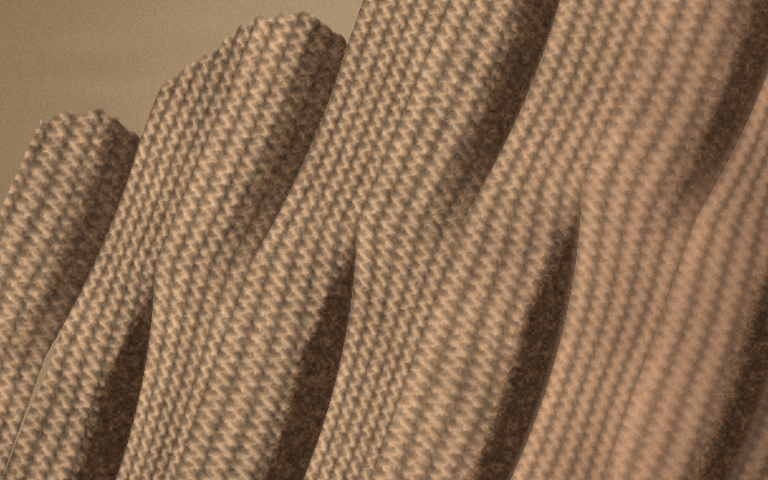
This texture is drawn by a WebGL 2 fragment shader. Its source:

```glsl
#version 300 es
precision highp float;
uniform vec2 u_resolution;
out vec4 fragColor;

// Fold edges (x, top y): even entries are lower slits, odd ones upper flaps
const vec2 FOLDS[9] = vec2[9](
  vec2(-0.10, 0.40), vec2(0.292, 0.708), vec2(0.323, 0.448),
  vec2(0.725, 0.912), vec2(0.744, 0.531), vec2(1.167, 1.0),
  vec2(1.212, 0.615), vec2(1.65, 1.0), vec2(1.68, 0.62));

float hash(vec2 p) {
  vec3 q = fract(vec3(p.xyx) * 0.1031);
  q += dot(q, q.yzx + 33.33);
  return fract((q.x + q.y) * q.z);
}

float noise(vec2 p) {
  vec2 i = floor(p), f = fract(p);
  f = f * f * (3.0 - 2.0 * f);
  return mix(mix(hash(i), hash(i + vec2(1, 0)), f.x),
             mix(hash(i + vec2(0, 1)), hash(i + vec2(1, 1)), f.x), f.y);
}

// Horizontal position of a fold edge at height y
float edgeX(int i, float y) {
  float s = y - FOLDS[i].y;
  if (i % 2 == 0) return FOLDS[i].x + (s > 0.0 ? 0.42 * s : 0.02 * s - 0.36 * s * s);
  float bend = clamp(s, -0.45, 0.0);
  return FOLDS[i].x + 0.28 * bend - 0.35 * bend * bend + 0.36 * (s - bend);
}

// Cut top outline of the two leftmost pieces
float cutTop(float x, bool first) {
  if (first) return min(min(0.55 + 2.3 * x, 0.73 + 0.2 * x), 0.77 - 0.75 * (x - 0.208));
  return min(min(0.76 + 2.5 * (x - 0.31), 0.81 + 0.75 * (x - 0.33)),
             min(0.88 + 0.15 * x, 0.977 - 0.9 * (x - 0.65)));
}

void main() {
  vec2 p = gl_FragCoord.xy / u_resolution.y;
  p.x *= 1.6 * u_resolution.y / u_resolution.x;
  float blur = smoothstep(0.75, 1.6, p.x + 0.25 * (0.5 - p.y));
  float soft = mix(0.004, 0.022, blur);

  // Find the pair of edges around this point
  int lobe = 0;
  for (int i = 1; i < 8; i++) if (p.x > edgeX(i, p.y)) lobe = i;
  float left = edgeX(lobe, p.y), right = edgeX(lobe + 1, p.y);
  float across = (p.x - left) / max(right - left, 0.02);
  float inside = right - p.x;

  // Fibre noise, calmer where out of focus
  float fuzz = noise(p * 95.0) * 0.5 + noise(p * 190.0 + 7.0) * 0.5 - 0.5;
  float grain = hash(floor(p * 320.0)) - 0.5;
  float cloud = noise(p * vec2(9.0, 6.0)) - 0.5;

  // Ribs with wavy stitches running along the folds
  float rib = (float(lobe) + across) * 5.0 + 0.25 * cloud;
  float ribId = floor(rib);
  float along = p.y + 0.35 * p.x;
  float wave = along * 225.0 + 6.28 * hash(vec2(ribId, 3.0)) + 2.0 * fuzz;
  float f = fract(rib) - 0.5;
  float wiggle = f + mix(0.17, 0.07, blur) * sin(wave);
  float thread = exp(-wiggle * wiggle * mix(28.0, 14.0, blur));
  float groove = smoothstep(0.22, 0.5, abs(f + 0.06 * sin(wave)));
  float bead = 0.5 + 0.5 * cos(wave + 7.0 * f);
  float stitch = 0.19 * (thread - 0.45) - 0.15 * groove + 0.10 * (bead - 0.5) * (1.0 - 0.6 * blur);
  stitch += 0.08 * (hash(vec2(ribId, 9.0)) - 0.5);

  // Dark flap sides and slits, left of the next edge
  int next = lobe + 1;
  float s = p.y - FOLDS[next].y;
  bool slit = next % 2 == 0;
  float width = slit ? 0.012 + 0.075 * smoothstep(0.0, 0.3, -s) : 0.085;
  float reach = slit ? 1.0 - smoothstep(-0.12, 0.02, s) : smoothstep(-0.56, -0.25, s);
  float ragged = inside + 0.012 * fuzz;
  float shade = reach * smoothstep(-0.2 * soft, soft, ragged)
              * (1.0 - smoothstep(width - 0.012 - soft, width + 0.012 + soft, ragged));
  float depth = slit ? 0.95 : (next < 5 ? 0.72 : 0.9);
  if (!slit) depth *= 0.8 + 0.25 * smoothstep(0.09, 0.0, inside);

  // Wool lighting
  vec3 wool = mix(vec3(0.65, 0.525, 0.405), vec3(0.635, 0.485, 0.375), blur);
  float light = 1.0 + stitch * mix(1.25, 0.8, blur) + 0.12 * cloud;
  light += 0.09 * exp(-max(p.x - left, 0.0) * 28.0);
  light -= 0.13 * smoothstep(0.16, 0.02, inside) * reach;
  light -= 0.10 * smoothstep(0.35, 0.0, p.y) * smoothstep(0.6, 0.0, p.x);
  light -= 0.10 * smoothstep(1.25, 1.6, p.x);
  light += mix(0.34, 0.12, blur) * fuzz;
  vec3 color = wool * light;
  vec3 shadow = vec3(0.25, 0.175, 0.12) * (1.0 + 0.7 * fuzz);
  color = mix(color, shadow, shade * depth);
  color += vec3(0.10, 0.085, 0.065) * max(fuzz, 0.0) * shade;

  // Plain backdrop above the cut pieces
  if (lobe < 3) {
    float top = cutTop(p.x, lobe < 1) + 0.018 * (noise(vec2(p.x * 70.0, 2.0)) - 0.5) + 0.012 * fuzz;
    float open = smoothstep(-0.004, 0.006, p.y - top);
    vec3 backdrop = mix(vec3(0.56, 0.46, 0.345), vec3(0.68, 0.575, 0.45), smoothstep(-0.15, 0.7, p.x + 0.35 * (0.8 - p.y)));
    backdrop *= 1.0 + 0.05 * (noise(p * vec2(5.0, 22.0)) - 0.5);
    color = mix(color, backdrop, open);
  }

  color += 0.035 * grain;
  fragColor = vec4(clamp(color, 0.0, 1.0), 1.0);
}
```
